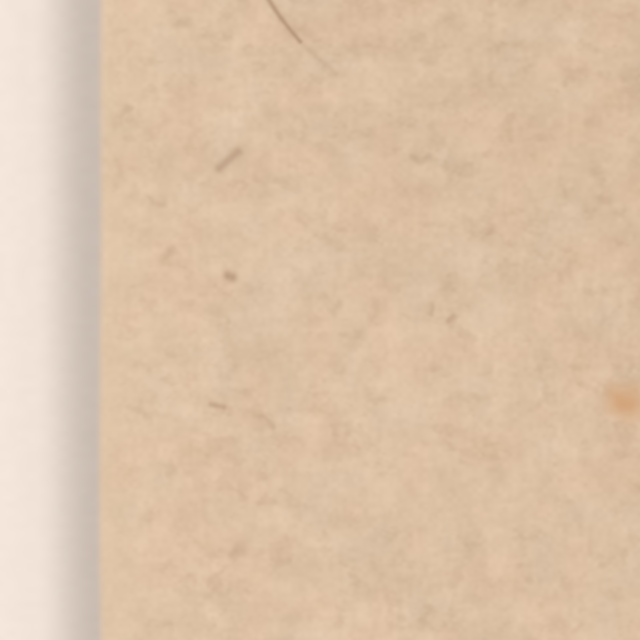
This texture is drawn by a Shadertoy shader. Its source:

```glsl
const vec3 BACKING = vec3(0.957, 0.902, 0.855);
const vec3 SHADOW = vec3(0.803, 0.750, 0.708);
const vec3 PAPER = vec3(0.886, 0.778, 0.668);
const vec3 PAPER_DARK = vec3(0.832, 0.722, 0.610);
const vec3 WARM_EDGE = vec3(0.892, 0.790, 0.668);
const vec3 FIBRE = vec3(0.62, 0.49, 0.39);
const vec3 STAIN = vec3(0.82, 0.63, 0.46);

const float EDGE_X = 0.157;        // left border of the sheet
const float EDGE_BLUR = 0.009;
const float SHADOW_START = 0.050;
const float SHADOW_END = 0.146;
const float BLOTCH_SCALE = 27.0;
const float GRAIN_SCALE = 128.0;
const float GRAIN = 0.021;
const float WEAVE = 0.010;
const int FLECKS = 70;

float hash(vec2 p) {
    vec3 q = fract(vec3(p.xyx) * 0.1031);
    q += dot(q, q.yzx + 33.33);
    return fract((q.x + q.y) * q.z);
}

float noise(vec2 p) {
    vec2 i = floor(p), f = fract(p);
    f = f * f * (3.0 - 2.0 * f);
    return mix(mix(hash(i), hash(i + vec2(1, 0)), f.x),
               mix(hash(i + vec2(0, 1)), hash(i + vec2(1, 1)), f.x), f.y);
}

float fbm(vec2 p) {
    float sum = 0.0, amp = 0.5;
    for (int i = 0; i < 3; i++) {
        sum += amp * noise(p);
        p = mat2(1.6, 1.2, -1.2, 1.6) * p + 17.3;
        amp *= 0.6;
    }
    return sum / 0.98;
}

float segment(vec2 p, vec2 a, vec2 b) {
    vec2 pa = p - a, ba = b - a;
    return length(pa - ba * clamp(dot(pa, ba) / dot(ba, ba), 0.0, 1.0));
}

float softLine(vec2 p, vec2 a, vec2 b, float width) {
    float d = segment(p, a, b) / width;
    return exp(-d * d);
}

// Short scattered fibres with ragged outlines, most of them faint
float flecks(vec2 p) {
    p += 0.010 * (vec2(noise(p * 70.0), noise(p * 70.0 + 31.0)) - 0.5);
    float cover = 0.0;
    for (int i = 0; i < FLECKS; i++) {
        float id = float(i);
        vec2 centre = vec2(mix(0.19, 1.0, hash(vec2(id, 1.7))), hash(vec2(id, 5.3)));
        float angle = mix(-0.9, 1.2, hash(vec2(id, 9.1)));
        float reach = mix(0.001, 0.013, hash(vec2(id, 13.9)));
        float width = mix(0.005, 0.011, hash(vec2(id, 21.4)));
        float strength = mix(0.05, 0.23, pow(hash(vec2(id, 27.8)), 4.0));
        vec2 along = reach * vec2(cos(angle), sin(angle));
        cover = max(cover, strength * softLine(p, centre - along, centre + along, width));
    }
    return cover;
}

vec3 sheet(vec2 p) {
    // Base tone, darker to the upper right, with dense soft mottling
    float tone = 0.16 + 0.28 * p.x + 0.22 * p.x * p.y;
    tone += 1.10 * (fbm(p * BLOTCH_SCALE) - 0.5);
    tone += 0.25 * (noise(p * 8.0 + 40.0) - 0.5);
    vec3 col = mix(PAPER, PAPER_DARK, clamp(tone, -0.4, 1.2));

    // Dull patches and hue drift between pink and olive
    float patches = smoothstep(0.50, 0.90, fbm(p * vec2(34.0, 42.0) + 71.0));
    col -= patches * vec3(0.030, 0.033, 0.034);
    col += (noise(p * 20.0 + 93.0) - 0.5) * vec3(0.012, -0.006, -0.010);

    // Fine grain with a faint upright and level weave
    col += (noise(p * GRAIN_SCALE) - 0.5) * GRAIN;
    float weave = noise(p * vec2(120.0, 24.0) + 5.0) + noise(p * vec2(24.0, 120.0) + 57.0);
    col += (weave - 1.0) * WEAVE;

    // Warm rim beside the border
    col = mix(col, WARM_EDGE, 0.50 * exp(-max(p.x - EDGE_X, 0.0) * 24.0));

    // Fibres: scattered, a long hair with a faint tail, a thick fleck, dots
    float cover = flecks(p);
    vec2 hairEnd = vec2(0.468, 0.935);
    vec2 bend = vec2(0.003 * cos(p.y * 45.0), 0.0);
    cover = max(cover, 0.50 * softLine(p + bend, vec2(0.415, 1.01), hairEnd, 0.0042));
    cover = max(cover, 0.12 * softLine(p, hairEnd, vec2(0.525, 0.885), 0.005));
    cover = max(cover, 0.40 * softLine(p, vec2(0.343, 0.737), vec2(0.372, 0.763), 0.0075));
    cover = max(cover, 0.50 * softLine(p, vec2(0.357, 0.569), vec2(0.363, 0.567), 0.008));
    cover = max(cover, 0.34 * softLine(p, vec2(0.330, 0.368), vec2(0.349, 0.364), 0.005));
    col = mix(col, FIBRE, cover);

    // Rusty stain at the right
    vec2 s = (p - vec2(0.980, 0.373)) / vec2(0.032, 0.024);
    s += 0.5 * (vec2(noise(p * 45.0), noise(p * 45.0 + 8.0)) - 0.5);
    return mix(col, STAIN, 0.85 * exp(-pow(dot(s, s), 1.2)));
}

vec3 backing(vec2 p) {
    float drift = 0.008 * (p.y - 0.5);
    float shade = smoothstep(SHADOW_START, SHADOW_END, p.x + drift);
    vec3 col = mix(BACKING, SHADOW, shade);
    col -= 0.012 * smoothstep(0.0, SHADOW_START, p.x);
    return col + (noise(p * vec2(60.0, 90.0)) - 0.5) * 0.010;
}

void mainImage(out vec4 fragColor, in vec2 fragCoord) {
    vec2 p = fragCoord / iResolution.xy;
    float border = EDGE_X + 0.005 * (noise(vec2(p.y * 7.0, 3.0)) - 0.5);
    float onSheet = smoothstep(-EDGE_BLUR, EDGE_BLUR, p.x - border);
    fragColor = vec4(mix(backing(p), sheet(p), onSheet), 1.0);
}
```
